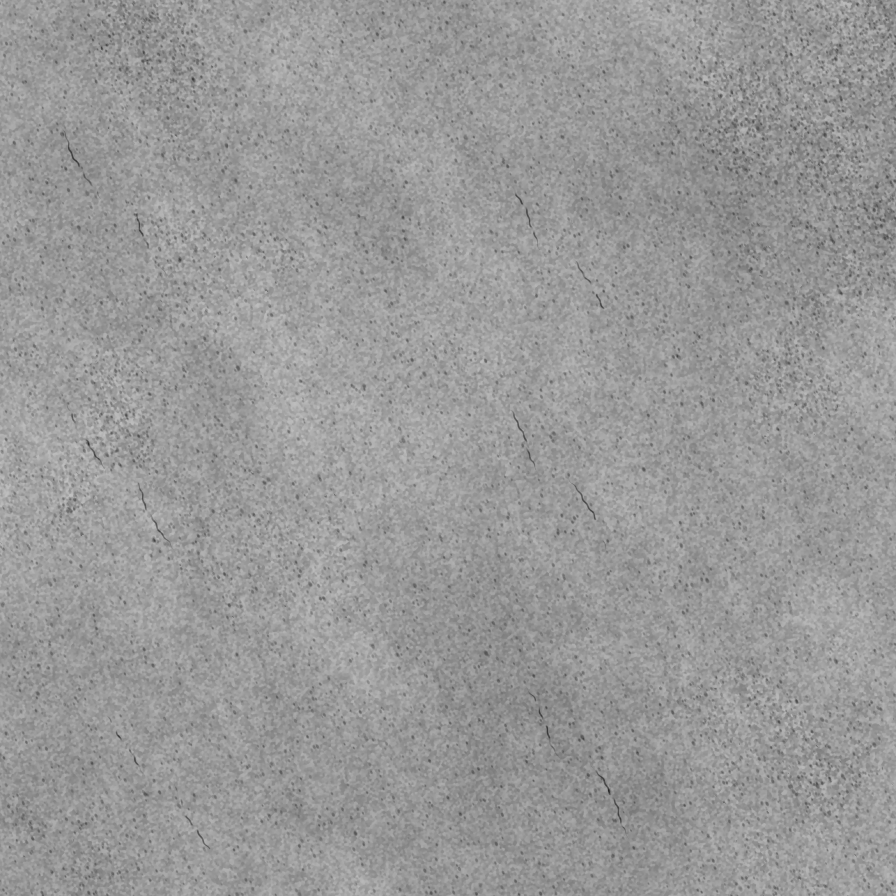
Write a WebGL 2 fragment shader that draws this texture.

```glsl
#version 300 es
precision highp float;

uniform vec2 u_resolution;
out vec4 fragColor;

const vec2 GRAIN_DIR = vec2(0.45, -0.893);

vec3 hash3(vec2 p) {
    vec3 q = fract(p.xyx * vec3(0.1031, 0.1030, 0.0973));
    q += dot(q, q.yxz + 33.33);
    return fract((q.xxy + q.yzz) * q.zyx);
}

// Rotate so that y runs along the given direction.
vec2 alignTo(vec2 p, vec2 dir) {
    return vec2(dot(p, vec2(-dir.y, dir.x)), dot(p, dir));
}

// Soft cellular noise: random cell values blended by distance, 0 to 1.
float cellBlend(vec2 p, float seed) {
    vec2 cell = floor(p);
    float total = 0.0;
    float weights = 0.0;
    for (int y = -1; y <= 1; y++) {
        for (int x = -1; x <= 1; x++) {
            vec2 id = cell + vec2(x, y);
            vec3 rnd = hash3(id + seed);
            vec2 d = id + rnd.xy - p;
            float w = exp(-4.0 * dot(d, d));
            total += w * rnd.z;
            weights += w;
        }
    }
    return total / weights;
}

// Scattered pits of random depth; density is the share of cells in use.
float pits(vec2 p, float density, float radius, float blur, float seed) {
    vec2 cell = floor(p);
    float depth = 0.0;
    for (int y = -1; y <= 1; y++) {
        for (int x = -1; x <= 1; x++) {
            vec2 id = cell + vec2(x, y);
            vec3 rnd = hash3(id + seed);
            vec3 shape = hash3(id + seed + 57.0);
            float r = radius * mix(0.5, 1.0, shape.x);
            float d = length(id + rnd.xy - p) - r;
            float cover = 1.0 - smoothstep(-blur, blur, d);
            depth = max(depth, cover * step(rnd.z, density) * mix(0.3, 1.0, shape.y));
        }
    }
    return depth;
}

// Broken hairline crack around the origin, running along y.
float crack(vec2 p, float halfLength, float width, float blur, float seed) {
    float bend = 0.003 * sin(p.y * 55.0 + seed) + 0.0008 * sin(p.y * 190.0 + seed * 2.3)
               + 0.0006 * sin(p.y * 510.0 + seed * 4.1);
    float taper = 1.0 - smoothstep(0.4, 1.0, abs(p.y) / halfLength);
    float gaps = smoothstep(0.28, 0.6, cellBlend(vec2(seed, p.y * 110.0), seed));
    float line = 1.0 - smoothstep(-blur, blur, abs(p.x - bend) - width * taper);
    return line * gaps * taper;
}

// Pairs of cracks, one pair in each tile of a loose 2 by 3 layout.
float crackPairs(vec2 uv, float blur) {
    float depth = 0.0;
    for (int i = 0; i < 12; i++) {
        float pair = float(i / 2);
        float second = float(i % 2);
        vec3 rnd = hash3(vec2(pair * 3.7, 11.0));
        vec2 tile = vec2(mod(pair, 2.0), floor(pair / 2.0));
        vec2 center = tile * vec2(0.5, 0.31) + vec2(0.06, 0.13) + rnd.xy * vec2(0.09, 0.08);
        center += second * vec2(0.075, -0.085);
        vec2 local = alignTo(uv - center, GRAIN_DIR);
        depth = max(depth, crack(local, 0.055, 0.0009, blur, pair * 2.9 + second * 5.3));
    }
    return depth;
}

void main() {
    vec2 uv = gl_FragCoord.xy / u_resolution.y;
    float pixel = 1.0 / u_resolution.y;
    vec2 p = alignTo(uv, GRAIN_DIR) * vec2(1.0, 0.65);

    // Cloudy tone in four sizes
    float tone = 0.608;
    float freq = 4.5;
    float amp = 0.08;
    for (int i = 0; i < 4; i++) {
        tone += amp * (cellBlend(p * freq, 13.0 * float(i)) - 0.5);
        freq *= 2.3;
        amp *= 0.72;
    }

    // Worn zones hold more pits and rougher grain
    float wearNoise = 0.5 * cellBlend(p * 4.0, 71.0) + 0.28 * cellBlend(p * 11.0, 83.0)
                    + 0.22 * cellBlend(p * 34.0, 97.0);
    float wear = smoothstep(0.46, 0.76, wearNoise);

    // Fine grain
    float roughness = mix(0.15, 0.25, wear);
    tone += roughness * (cellBlend(uv * 390.0, 5.0) - 0.5);
    tone += 0.04 * (cellBlend(p * 150.0, 29.0) - 0.5);

    // Small and larger pits, then cracks
    float smallPits = pits(p * 260.0, mix(0.1, 0.5, wear), 0.4, 0.1 + 110.0 * pixel, 41.0);
    float largePits = pits(p * 125.0, mix(0.035, 0.22, wear), 0.24, 0.08 + 50.0 * pixel, 63.0);
    tone -= 0.2 * smallPits + 0.22 * largePits;
    tone -= 0.29 * crackPairs(uv, 0.7 * pixel);

    fragColor = vec4(vec3(clamp(tone, 0.0, 1.0)), 1.0);
}
```
